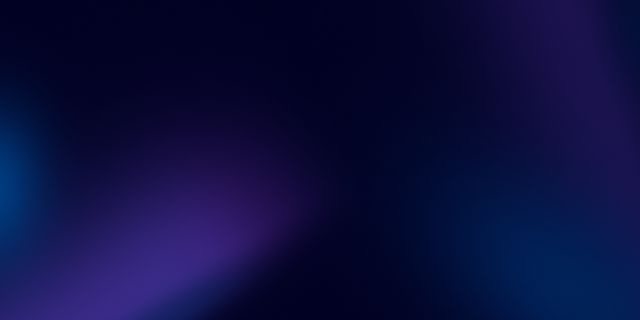
Give the GLSL for this background, as a Shadertoy shader.

```glsl
// Elliptical falloff around a centre, with its long axis turned by angle
float glow(vec2 p, vec2 centre, vec2 radius, float angle) {
    float c = cos(angle), s = sin(angle);
    vec2 q = mat2(c, -s, s, c) * (p - centre) / radius;
    return exp(-dot(q, q));
}

// Ridge with separate softness on each side of its axis
float ridge(float across, float below, float above) {
    float q = across / (across < 0.0 ? below : above);
    return exp(-q * q);
}

float hash(vec2 p) {
    return fract(sin(dot(p, vec2(12.9898, 78.233))) * 43758.5453);
}

void mainImage(out vec4 fragColor, in vec2 fragCoord) {
    vec2 uv = fragCoord / iResolution.xy;
    vec2 p = uv * vec2(2.0, 1.0);

    // Night base
    vec3 color = vec3(0.005, 0.006, 0.135);

    // Right violet curtain, sloping down to the right edge
    float curtain = ridge(p.x - 1.78 - 0.34 * (1.0 - p.y), 0.34, 0.17);
    color = mix(color, vec3(0.105, 0.07, 0.305), curtain);

    // Blue pool at lower right and a faint blue top corner
    float pool = glow(p, vec2(1.78, 0.10), vec2(0.50, 0.27), -0.65);
    color = mix(color, vec3(0.0, 0.135, 0.35), pool);
    float corner = glow(p, vec2(2.0, 0.90), vec2(0.10, 0.20), 0.2);
    color = mix(color, vec3(0.01, 0.07, 0.23), 0.8 * corner);

    // Main violet beam: soft above, crisp below, fading at its tip
    vec2 q = p - vec2(0.5, 0.10);
    float along = dot(q, vec2(0.84, 0.54));
    float across = dot(q, vec2(-0.54, 0.84));
    float beam = ridge(across, 0.11, 0.34) * (1.0 - smoothstep(0.18, 0.76, along));
    vec3 violet = mix(vec3(0.225, 0.165, 0.53), vec3(0.21, 0.10, 0.42),
                      smoothstep(0.0, 0.45, along));
    color = mix(color, violet, beam);

    // Blue fringe under the beam
    float fringe = ridge(across + 0.10, 0.06, 0.07) * (1.0 - smoothstep(-0.1, 0.4, along));
    color = mix(color, vec3(0.05, 0.16, 0.42), 0.6 * fringe);

    // Blue glow on the left edge
    float leftGlow = glow(p, vec2(-0.03, 0.41), vec2(0.17, 0.25), 0.0);
    color = mix(color, vec3(0.0, 0.24, 0.51), leftGlow);

    // Fine dither against banding
    color += (hash(floor(uv * vec2(512.0, 256.0))) - 0.5) / 255.0;
    fragColor = vec4(color, 1.0);
}
```
